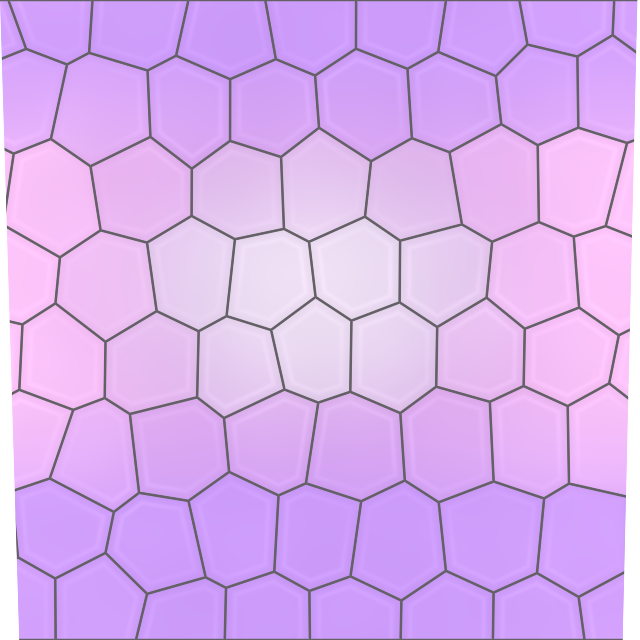
Reproduce this pattern procedurally as a WebGL 1 fragment shader.

```glsl
precision highp float;
uniform vec2 u_resolution;

const float CELLS = 7.45;

vec2 hash2(vec2 p) {
  p = vec2(dot(p, vec2(127.1, 311.7)), dot(p, vec2(269.5, 183.3)));
  return fract(sin(p) * 43758.545);
}

float gradientNoise(vec2 p) {
  vec2 i = floor(p), f = fract(p);
  vec2 w = f * f * (3.0 - 2.0 * f);
  vec2 e = vec2(1.0, 0.0);
  float a = dot(hash2(i) - 0.5, f);
  float b = dot(hash2(i + e.xy) - 0.5, f - e.xy);
  float c = dot(hash2(i + e.yx) - 0.5, f - e.yx);
  float d = dot(hash2(i + e.xx) - 0.5, f - e.xx);
  return 2.0 * mix(mix(a, b, w.x), mix(c, d, w.x), w.y);
}

// Staggered rows with a little jitter
vec2 cellSite(vec2 id) {
  float stagger = 0.5 * (1.0 - mod(id.y, 2.0));
  return id + vec2(0.2 + stagger, 0.2) + 0.34 * (hash2(id) - 0.5);
}

// Nearest site in xy, distance to the cell border in z
vec3 voronoi(vec2 g) {
  vec2 base = floor(g), nearest = vec2(0.0);
  float best = 100.0;
  for (int j = -2; j <= 2; j++) {
    for (int i = -2; i <= 2; i++) {
      vec2 s = cellSite(base + vec2(float(i), float(j)));
      float d = dot(s - g, s - g);
      if (d < best) { best = d; nearest = s; }
    }
  }
  float border = 100.0;
  for (int j = -2; j <= 2; j++) {
    for (int i = -2; i <= 2; i++) {
      vec2 s = cellSite(base + vec2(float(i), float(j)));
      vec2 across = s - nearest;
      if (dot(across, across) > 0.0001)
        border = min(border, dot(0.5 * (s + nearest) - g, normalize(across)));
    }
  }
  return vec3(nearest, border);
}

// Pale heart, pink flanks, violet top and bottom
vec3 glassColor(vec2 p) {
  vec2 u = abs(p - vec2(0.49, 0.45));
  float r = length(u * vec2(0.7, 1.0));
  float violet = smoothstep(0.18, 0.36, u.y);
  vec3 col = mix(vec3(0.89, 0.82, 0.93), vec3(0.87, 0.67, 0.93), smoothstep(0.08, 0.28, r));
  col = mix(col, vec3(0.80, 0.61, 0.98), violet);
  col += vec3(0.12, 0.10, 0.05) * smoothstep(0.15, 0.48, u.x) * (1.0 - 0.75 * violet);
  return col;
}

void main() {
  vec2 p = gl_FragCoord.xy / u_resolution;
  p.y = 1.0 - p.y;
  float px = 1.0 / min(u_resolution.x, u_resolution.y);

  vec3 cell = voronoi(p * CELLS);
  float d = cell.z;

  // Tinted pane, part flat and part graded
  vec3 col = glassColor(mix(cell.xy / CELLS, p, 0.45));
  vec2 glow = p - vec2(0.485, 0.45);
  col += vec3(0.05, 0.06, 0.03) * exp(-45.0 * dot(glow, glow));
  col += 0.02 * gradientNoise(p * 9.0);

  // Soft bevel: shaded rim and an inner highlight
  float sheen = 0.5 + gradientNoise(p * 6.0 + 3.7);
  col += 0.045 * sheen * exp(-pow((d - 0.11) / 0.028, 2.0));
  col -= 0.035 * exp(-d / 0.04);

  // Lead lines, with a frame along the top and bottom
  float lead = min(d / CELLS, min(p.y, 1.0 - p.y));
  col = mix(vec3(0.39, 0.38, 0.40), col, smoothstep(0.002 - 0.6 * px, 0.002 + 0.6 * px, lead));

  // White margins widening toward the bottom
  float inside = min(p.x - 0.03 * p.y, 0.996 - 0.023 * p.y - p.x);
  col = mix(vec3(1.0), col, smoothstep(-0.5 * px, 0.5 * px, inside));

  gl_FragColor = vec4(clamp(col, 0.0, 1.0), 1.0);
}
```
